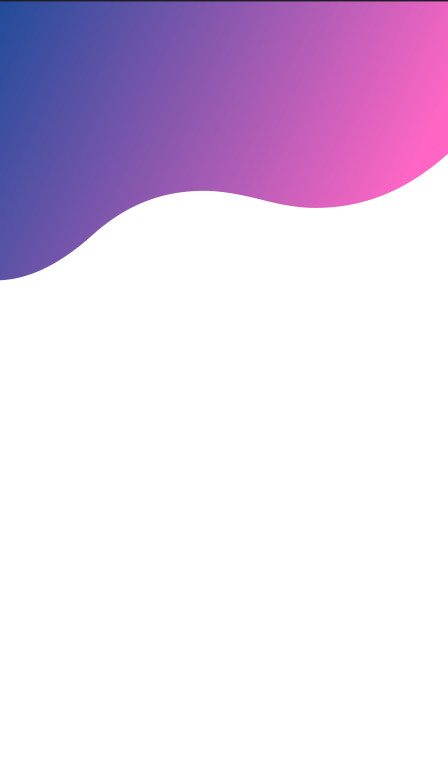
Give the GLSL for this background, as a WebGL 1 fragment shader.

```glsl
precision highp float;
uniform vec2 u_resolution;

// Colours
const vec3 BLUE = vec3(0.13, 0.295, 0.605);
const vec3 PINK = vec3(1.0, 0.40, 0.77);
const vec3 PAPER = vec3(1.0);
const vec3 TOP_LINE = vec3(0.12, 0.11, 0.15);

// Lengths are in canvas widths, measured down from the top left corner
const vec2 GRADIENT_DIR = vec2(0.90, 0.436);
const float GRADIENT_LENGTH = 1.0;
const float TOP_LINE_HEIGHT = 0.0032;

// Wave knots: x, depth, slope
const vec3 KNOT_LEFT = vec3(0.0, 0.6256, -0.04);
const vec3 KNOT_FALL = vec3(0.2063, 0.5247, -0.90);
const vec3 KNOT_CREST = vec3(0.4552, 0.4260, 0.0);
const vec3 KNOT_BEND = vec3(0.5942, 0.4484, 0.25);
const vec3 KNOT_TROUGH = vec3(0.7040, 0.4641, 0.0);
const vec3 KNOT_RIGHT = vec3(1.0, 0.3430, -0.90);

// Cubic Hermite curve between two knots
float hermite(vec3 a, vec3 b, float x) {
  float span = b.x - a.x;
  float t = (x - a.x) / span;
  float s = 1.0 - t;
  return mix(a.y, b.y, t * t * (3.0 - 2.0 * t))
       + span * t * s * (a.z * s - b.z * t);
}

float waveDepth(float x) {
  if (x < KNOT_FALL.x) return hermite(KNOT_LEFT, KNOT_FALL, x);
  if (x < KNOT_CREST.x) return hermite(KNOT_FALL, KNOT_CREST, x);
  if (x < KNOT_BEND.x) return hermite(KNOT_CREST, KNOT_BEND, x);
  if (x < KNOT_TROUGH.x) return hermite(KNOT_BEND, KNOT_TROUGH, x);
  return hermite(KNOT_TROUGH, KNOT_RIGHT, x);
}

// Smooth coverage of a signed distance, positive inside
float coverage(float inside, float pixel) {
  return clamp(inside / pixel + 0.5, 0.0, 1.0);
}

void main() {
  float pixel = 1.0 / u_resolution.x;
  vec2 p = vec2(gl_FragCoord.x, u_resolution.y - gl_FragCoord.y) * pixel;

  // Diagonal gradient
  float blend = clamp(dot(p, GRADIENT_DIR) / GRADIENT_LENGTH, 0.0, 1.0);
  vec3 gradient = mix(BLUE, PINK, blend);

  // Wave edge, with the vertical gap corrected for its slope
  float slope = (waveDepth(p.x + pixel) - waveDepth(p.x - pixel)) / (2.0 * pixel);
  float inside = (waveDepth(p.x) - p.y) / sqrt(1.0 + slope * slope);
  vec3 color = mix(PAPER, gradient, coverage(inside, pixel));

  // Thin dark line along the top
  color = mix(color, TOP_LINE, coverage(TOP_LINE_HEIGHT - p.y, pixel));

  gl_FragColor = vec4(color, 1.0);
}
```
